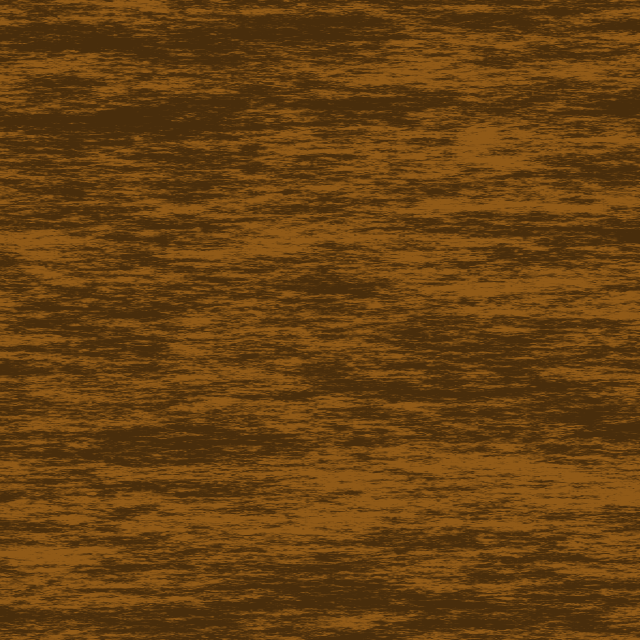
This texture is drawn by a Shadertoy shader. Its source:

```glsl
#define DARK vec3(0.282, 0.176, 0.047)
#define LIGHT vec3(0.565, 0.353, 0.094)
#define GRAIN_SCALE vec2(2.1, 19.0)
#define OCTAVES 8
#define GAIN 1.03
#define LIGHT_LEVEL 0.12
#define EDGE_SOFTNESS 0.5
#define VERTICAL_FADE 0.3
#define SAMPLES_X 2
#define SAMPLES_Y 4

// Integer hash of a lattice cell, from 0 to 1
float hash(ivec2 cell) {
    uvec2 q = uvec2(cell) * uvec2(1597u, 3813u);
    uint n = q.x ^ (q.y * 7919u);
    n = (n ^ (n >> 15)) * 73471u;
    n = (n ^ (n >> 13)) * 52391u;
    n ^= n >> 16;
    return float(n & 65535u) / 65535.0;
}

// Smooth value noise, centred on zero
float noise(vec2 p) {
    ivec2 cell = ivec2(floor(p));
    vec2 f = fract(p);
    f = f * f * (3.0 - 2.0 * f);
    float low = mix(hash(cell), hash(cell + ivec2(1, 0)), f.x);
    float high = mix(hash(cell + ivec2(0, 1)), hash(cell + ivec2(1, 1)), f.x);
    return mix(low, high, f.y) - 0.5;
}

// Rough fractal sum; the stretched lattice turns it into streaks
float woodGrain(vec2 uv) {
    vec2 p = uv * GRAIN_SCALE + vec2(43.6, 91.2);
    float sum = 0.0;
    float amplitude = 1.0;
    for (int i = 0; i < OCTAVES; i++) {
        sum += amplitude * noise(p);
        p = p * 2.03 + vec2(17.37, 5.71);
        amplitude *= GAIN;
    }
    return sum;
}

// Share of light wood: the grain cut near a level, paler toward the bottom
float lightShare(vec2 uv) {
    float value = woodGrain(uv) + VERTICAL_FADE * (0.5 - uv.y) - LIGHT_LEVEL;
    return smoothstep(-EDGE_SOFTNESS, EDGE_SOFTNESS, value);
}

void mainImage(out vec4 fragColor, in vec2 fragCoord) {
    // Average several points per pixel to smooth the finest streaks
    float share = 0.0;
    for (int y = 0; y < SAMPLES_Y; y++) {
        for (int x = 0; x < SAMPLES_X; x++) {
            vec2 offset = (vec2(x, y) + 0.5) / vec2(SAMPLES_X, SAMPLES_Y) - 0.5;
            share += lightShare((fragCoord + offset) / iResolution.xy);
        }
    }
    share /= float(SAMPLES_X * SAMPLES_Y);
    fragColor = vec4(mix(DARK, LIGHT, share), 1.0);
}
```
